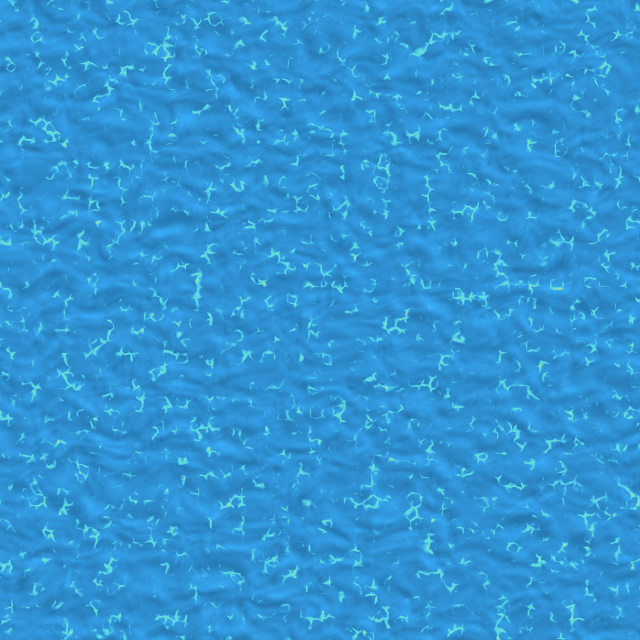
Give the GLSL for this texture, as a Shadertoy shader.

```glsl
// Rippled blue pool water with soft wave relief and fine broken cyan glints.

const vec3 DEEP_BLUE  = vec3(0.150, 0.475, 0.695);
const vec3 LIGHT_BLUE = vec3(0.215, 0.655, 0.950);
const vec3 HALO_BLUE  = vec3(0.240, 0.705, 0.910);
const vec3 GLINT_CYAN = vec3(0.370, 0.860, 0.870);
const vec3 SPARK_PALE = vec3(0.680, 0.850, 0.600);

const vec2 WAVE_SCALE = vec2(21.0, 32.0);
const float FILAMENT_SCALE = 58.0;

// Sine-free hash: two values in 0..1 per lattice point
vec2 hash2(vec2 p) {
    vec3 q = fract(vec3(p.xyx) * vec3(0.1031, 0.1030, 0.0973));
    q += dot(q, q.yzx + 33.33);
    return fract((q.xx + q.yz) * q.zy);
}

float cornerSlope(vec2 cell, vec2 local, vec2 corner) {
    return dot(hash2(cell + corner) * 2.0 - 1.0, local - corner);
}

// Gradient noise, roughly -0.8..0.8
float noise(vec2 p) {
    vec2 cell = floor(p);
    vec2 f = fract(p);
    vec2 w = f * f * f * (f * (f * 6.0 - 15.0) + 10.0);
    float low  = mix(cornerSlope(cell, f, vec2(0, 0)), cornerSlope(cell, f, vec2(1, 0)), w.x);
    float high = mix(cornerSlope(cell, f, vec2(0, 1)), cornerSlope(cell, f, vec2(1, 1)), w.x);
    return 1.5 * mix(low, high, w.y);
}

float waveHeight(vec2 p) {
    float height = 0.0;
    float amplitude = 0.5;
    for (int octave = 0; octave < 4; octave++) {
        height += amplitude * noise(p);
        p = mat2(1.8, 0.7, -0.7, 1.8) * p + 17.3;
        amplitude *= 0.48;
    }
    return height;
}

// Gap between the two nearest scattered points: zero along cell borders
float borderGap(vec2 p) {
    vec2 cell = floor(p);
    vec2 f = fract(p);
    float nearest = 8.0;
    float second = 8.0;
    for (int y = -1; y <= 1; y++) {
        for (int x = -1; x <= 1; x++) {
            vec2 offset = vec2(x, y);
            float d = length(offset + 0.1 + 0.8 * hash2(cell + offset) - f);
            second = min(second, max(nearest, d));
            nearest = min(nearest, d);
        }
    }
    return second - nearest;
}

// Wave faces lit from above, bent by a gentle warp
float waveTone(vec2 uv, float contrast) {
    vec2 bend = vec2(noise(uv * 13.0 + 20.0), noise(uv * 13.0 + 55.0));
    vec2 p = uv * WAVE_SCALE + 0.6 * bend + 40.0;
    float slope = waveHeight(p) - waveHeight(p + vec2(0.12, 0.30));
    return 0.49 + contrast * slope;
}

// Where light gathers: 0 in calm water, 1 in the brightest patches
float lightPatches(vec2 uv) {
    float patches = noise(uv * 44.0 + 150.0) + 0.4 * noise(uv * 21.0 + 210.0);
    return smoothstep(-0.02, 0.62, patches + 0.35 * noise(uv * 105.0 + 33.0));
}

// Crooked light filaments, widest where the light gathers
float filaments(vec2 uv, float scale, float light) {
    vec2 warp = vec2(noise(uv * 100.0 + 11.0), noise(uv * 100.0 + 93.0));
    float gap = borderGap((uv + 0.004 * warp) * scale);
    return light * (1.0 - smoothstep(0.0, 0.16 + 0.20 * light, gap));
}

float speckles(vec2 uv, float scale) {
    return smoothstep(0.25, 0.75, noise(uv * scale + 300.0));
}

void mainImage(out vec4 fragColor, in vec2 fragCoord) {
    vec2 uv = fragCoord / iResolution.y;

    // Soft blue relief
    float tone = clamp(waveTone(uv, 1.15), 0.0, 1.05);
    vec3 color = mix(DEEP_BLUE, LIGHT_BLUE, tone);

    // Bluish halos, cyan glints and rare pale sparks
    float light = lightPatches(uv);
    float glint = filaments(uv, FILAMENT_SCALE, light);
    glint += speckles(uv, 125.0) * (0.15 + 0.5 * light);
    color = mix(color, HALO_BLUE, 0.85 * smoothstep(0.0, 0.55, glint + 0.12 * light));
    color = mix(color, GLINT_CYAN, smoothstep(0.28, 0.95, glint));
    color = mix(color, SPARK_PALE, 0.7 * smoothstep(0.9, 1.3, glint));

    fragColor = vec4(color, 1.0);
}
```
